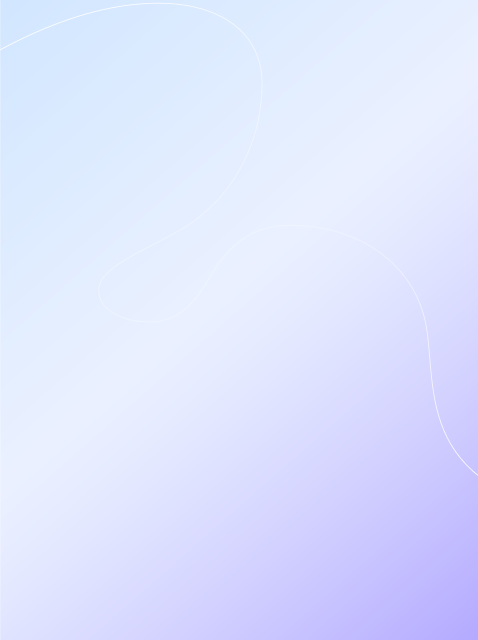
Reproduce this background procedurally as a Shadertoy shader.

```glsl
#define ASPECT 0.746
#define SKY_BLUE vec3(0.820, 0.903, 1.0)
#define PALE_MIST vec3(0.918, 0.943, 1.0)
#define VIOLET vec3(0.705, 0.665, 1.0)
#define GRADIENT_AXIS vec2(0.532, -0.604)
#define MIST_POSITION 0.456
#define VIOLET_EASE 1.3
#define THREAD_HALF_WIDTH 0.00065
#define THREAD_FAINT 0.32
#define THREAD_BRIGHT 0.95
#define CURVE_STEPS 20

float segmentDistance(vec2 p, vec2 a, vec2 b) {
    vec2 pa = p - a, ba = b - a;
    return length(pa - ba * clamp(dot(pa, ba) / dot(ba, ba), 0.0, 1.0));
}

vec2 bezier(vec2 a, vec2 b, vec2 c, vec2 d, float t) {
    float s = 1.0 - t;
    return s * s * s * a + 3.0 * s * s * t * b + 3.0 * s * t * t * c + t * t * t * d;
}

float bezierDistance(vec2 p, vec2 a, vec2 b, vec2 c, vec2 d) {
    float nearest = 10.0;
    vec2 previous = a;
    for (int i = 1; i <= CURVE_STEPS; i++) {
        vec2 current = bezier(a, b, c, d, float(i) / float(CURVE_STEPS));
        nearest = min(nearest, segmentDistance(p, previous, current));
        previous = current;
    }
    return nearest;
}

// One winding thread, joined from smooth spans
float threadDistance(vec2 p) {
    vec2 crest = vec2(0.247, 0.995), rightBend = vec2(0.409, 0.870);
    vec2 descent = vec2(0.318, 0.667), leftBend = vec2(0.154, 0.547);
    vec2 trough = vec2(0.234, 0.497), ascent = vec2(0.327, 0.566);
    vec2 secondCrest = vec2(0.454, 0.648), fall = vec2(0.667, 0.479);

    float d = bezierDistance(p, vec2(0.0, 0.922), vec2(0.078, 0.964), vec2(0.163, 0.995), crest);
    d = min(d, bezierDistance(p, crest, vec2(0.345, 0.995), vec2(0.409, 0.948), rightBend));
    d = min(d, bezierDistance(p, rightBend, vec2(0.409, 0.785), vec2(0.371, 0.711), descent));
    d = min(d, bezierDistance(p, descent, vec2(0.271, 0.622), vec2(0.154, 0.592), leftBend));
    d = min(d, bezierDistance(p, leftBend, vec2(0.154, 0.516), vec2(0.190, 0.497), trough));
    d = min(d, bezierDistance(p, trough, vec2(0.280, 0.497), vec2(0.305, 0.529), ascent));
    d = min(d, bezierDistance(p, ascent, vec2(0.357, 0.617), vec2(0.391, 0.648), secondCrest));
    d = min(d, bezierDistance(p, secondCrest, vec2(0.560, 0.648), vec2(0.654, 0.586), fall));
    return min(d, bezierDistance(p, fall, vec2(0.676, 0.405), vec2(0.669, 0.316), vec2(0.750, 0.254)));
}

// Diagonal wash: blue, then pale mist, then violet
vec3 wash(float t) {
    float blueToMist = clamp(t / MIST_POSITION, 0.0, 1.0);
    float mistToViolet = clamp((t - MIST_POSITION) / (1.0 - MIST_POSITION), 0.0, 1.0);
    vec3 color = mix(SKY_BLUE, PALE_MIST, blueToMist);
    return mix(color, VIOLET, pow(mistToViolet, VIOLET_EASE));
}

float lineCoverage(float d, float pixel) {
    return clamp((THREAD_HALF_WIDTH - d) / pixel + 0.5, 0.0, 1.0);
}

void mainImage(out vec4 fragColor, in vec2 fragCoord) {
    vec2 p = fragCoord / iResolution.xy * vec2(ASPECT, 1.0);
    float pixel = 1.0 / iResolution.y;
    float t = dot(p - vec2(0.0, 1.0), GRADIENT_AXIS);
    vec3 color = wash(t);

    // Thread brightens away from the mist
    float strength = smoothstep(0.0, 0.42, abs(t - MIST_POSITION));
    float opacity = mix(THREAD_FAINT, THREAD_BRIGHT, strength);
    color = mix(color, vec3(1.0), opacity * lineCoverage(threadDistance(p), pixel));

    // Thin light rim on the left side
    color = mix(color, vec3(1.0), 0.5 * lineCoverage(p.x, pixel));

    fragColor = vec4(color, 1.0);
}
```
